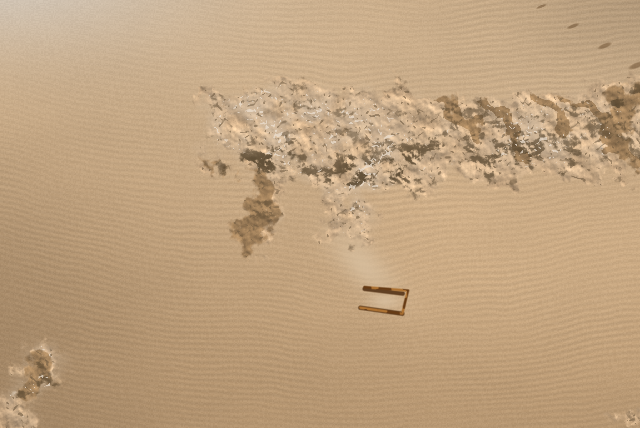
This texture is drawn by a WebGL 2 fragment shader. Its source:

```glsl
#version 300 es
precision highp float;
uniform vec2 u_resolution;
out vec4 fragColor;

float hash(vec2 p) {
  return fract(sin(dot(p, vec2(127.1, 311.7))) * 43758.5);
}

float noise(vec2 p) {
  vec2 i = floor(p), f = fract(p);
  f = f * f * (3.0 - 2.0 * f);
  return mix(mix(hash(i), hash(i + vec2(1, 0)), f.x),
             mix(hash(i + vec2(0, 1)), hash(i + 1.0), f.x), f.y);
}

float fbm(vec2 p) {
  float sum = 0.0, amp = 0.5;
  for (int i = 0; i < 5; i++) {
    sum += amp * noise(p);
    p = mat2(1.6, 1.2, -1.2, 1.6) * p + 7.3;
    amp *= 0.5;
  }
  return sum;
}

float segment(vec2 p, vec2 a, vec2 b) {
  vec2 d = b - a;
  return length(p - a - d * clamp(dot(p - a, d) / dot(d, d), 0.0, 1.0));
}

// Soft elliptical falloff
float blob(vec2 p, float x, float y, float w, float h) {
  vec2 d = (p - vec2(x, y)) / vec2(w, h);
  return exp(-dot(d, d));
}

// Irregular chips whose number grows with density
float chips(vec2 p, float scale, float density) {
  float n = noise(mat2(0.8, 0.6, -0.6, 0.8) * p * scale + 2.0 * noise(p * scale * 0.4));
  return smoothstep(0.0, 0.14, n - 1.0 + 0.5 * density);
}

// Signed distance to the stony ground
float stonyGround(vec2 p) {
  float d = segment(p, vec2(0.57, 0.72), vec2(0.79, 0.68)) - 0.085;
  d = min(d, segment(p, vec2(0.78, 0.67), vec2(1.17, 0.67)) - 0.108);
  d = min(d, segment(p, vec2(1.17, 0.68), vec2(1.52, 0.705)) - 0.1);
  d = min(d, segment(p, vec2(0.63, 0.63), vec2(0.605, 0.43)) - 0.03 - 0.17 * max(p.y - 0.4, 0.0));
  d = min(d, segment(p, vec2(0.8, 0.6), vec2(0.82, 0.48)) - 0.045);
  d = min(d, segment(p, vec2(0.115, 0.17), vec2(0.02, 0.02)) - 0.042);
  d = min(d, length(p - vec2(0.485, 0.61)) - 0.026);
  return min(d, segment(p, vec2(1.43, 0.035), vec2(1.51, 0.015)) - 0.006);
}

void main() {
  vec2 p = gl_FragCoord.xy / u_resolution.y;
  float aa = 1.0 / u_resolution.y;

  // Broad sand tones
  vec3 col = mix(vec3(0.72, 0.595, 0.45), vec3(0.805, 0.69, 0.55), smoothstep(0.0, 0.9, p.y));
  col = mix(col, vec3(0.62, 0.51, 0.385), 0.8 * blob(p, -0.1, 0.1, 0.5, 0.5));
  col = mix(col, vec3(0.82, 0.69, 0.535), 0.75 * blob(p, 1.2, 0.43, 0.5, 0.22));
  col = mix(col, vec3(0.83, 0.79, 0.74), blob(p, -0.02, 1.08, 0.5, 0.19));
  col *= 1.0 - 0.14 * blob(p, 1.55, 1.0, 0.35, 0.2);
  col *= 0.97 + 0.06 * fbm(p * vec2(4, 7));

  // Wind ripples and fine grain
  float phase = p.y - 0.13 * (p.x - 0.85) * (p.x - 0.85) + 0.025 * noise(p * 5.0) + 0.006 * noise(p * 22.0);
  phase += 0.03 * blob(p, 0.88, 0.36, 0.12, 0.12);
  float calm = blob(p, 0.0, 1.0, 0.6, 0.25);
  col *= 1.0 + 0.025 * sin(phase * 450.0) * (0.5 + noise(p * 9.0)) * (1.0 - calm);
  col += 0.035 * (hash(floor(p * 342.0)) - 0.5);

  // Pale drift around the frame
  float drift = blob(p + vec2(0.7 * (p.y - 0.38), 0), 0.85, 0.38, 0.055, 0.075);
  col = mix(col, vec3(0.85, 0.755, 0.63), 0.75 * max(drift, blob(p, 0.9, 0.297, 0.04, 0.02)));

  // Stony patch with ragged borders
  vec2 rough = vec2(fbm(p * 15.0), fbm(p * 15.0 + 31.0)) - 0.48;
  vec2 q = p + 0.12 * rough;
  float ground = stonyGround(q);
  float stony = smoothstep(0.012, -0.012, ground + 0.1 * (fbm(p * 38.0) - 0.46));
  float relief = fbm(p * 32.0);
  float slope = fbm((p + vec2(0.003, 0.006)) * 32.0) - relief;
  vec3 soil = mix(vec3(0.74, 0.61, 0.47), vec3(0.82, 0.7, 0.56), relief * 1.2);
  col = mix(col, soil * (1.0 - 1.5 * slope), 0.85 * stony);

  // Pale shell litter
  float litter = blob(p, 0.64, 0.72, 0.19, 0.085) + 0.8 * blob(p, 1.29, 0.69, 0.22, 0.08);
  litter += 0.7 * blob(p, 0.85, 0.6, 0.15, 0.14) + 0.7 * blob(p, 0.07, 0.13, 0.1, 0.12);
  litter += 0.5 * blob(p, 0.66, 0.47, 0.04, 0.1);
  litter = min(litter, 1.0) * smoothstep(0.03, -0.02, ground) * smoothstep(0.25, 0.6, fbm(p * 20.0 + 9.0));
  col = mix(col, vec3(0.83, 0.755, 0.665), 0.65 * litter);

  // Damp brown hollows and slanted streaks
  float damp = blob(q, 0.595, 0.49, 0.055, 0.12) + 0.8 * blob(q, 0.49, 0.61, 0.04, 0.03);
  damp += 0.9 * blob(q, 0.09, 0.12, 0.05, 0.07) + 0.7 * blob(q, 1.46, 0.72, 0.06, 0.06);
  for (float k = 0.0; k < 6.0; k++) {
    vec2 c = vec2(1.08 + 0.074 * k, 0.73 - 0.08 * step(1.5, mod(k, 3.0)));
    float d = segment(q, c + vec2(-0.035, 0.04), c + vec2(0.03, -0.035));
    damp += 0.8 * smoothstep(0.016 + 0.015 * hash(vec2(k, 5)), 0.003, d);
  }
  float wet = smoothstep(0.42, 0.54, (0.3 + min(damp, 1.0)) * (0.15 + 1.2 * fbm(p * 24.0 + 4.0)));
  col = mix(col, vec3(0.59, 0.465, 0.32) * (1.0 - 1.3 * slope), 0.85 * wet * stony);

  // Dark crumbling ledges
  float ledge = blob(q, 0.6, 0.625, 0.1, 0.03) + blob(q, 0.88, 0.615, 0.15, 0.04);
  ledge += 0.7 * blob(q, 1.21, 0.64, 0.2, 0.06) + 0.8 * blob(q, 1.45, 0.74, 0.07, 0.03);
  ledge = min(ledge + 0.5 * blob(q, 0.08, 0.11, 0.05, 0.07), 1.0);
  float crust = smoothstep(0.55, 0.64, fbm(p * vec2(29, 38) + 12.0) + 0.11 * ledge);
  float shade = crust * smoothstep(-0.05, 0.06, slope + 0.05 * ledge) * stony;
  col = mix(col, vec3(0.34, 0.275, 0.185), shade * (0.4 + 0.5 * ledge));

  // Bright and dark chips
  col = mix(col, vec3(0.92, 0.87, 0.81), 0.75 * chips(p, 190.0, 0.85 * litter));
  col = mix(col, vec3(0.44, 0.36, 0.26), 0.6 * chips(p + 3.0, 130.0, 0.5 * stony));
  col = mix(col, vec3(0.38, 0.29, 0.2), 0.7 * chips(p + 7.0, 70.0, 0.06));

  // Line of footprints
  for (float k = 0.0; k < 4.0; k++) {
    vec2 d = (p - vec2(1.265 + 0.074 * k, 0.985 - 0.046 * k)) * mat2(0.93, 0.37, -0.37, 0.93);
    float dent = length(d / vec2(0.012 + 0.002 * k, 0.003 + 0.001 * k));
    col = mix(col, vec3(0.48, 0.37, 0.25), 0.65 * smoothstep(1.3, 0.6, dent));
  }

  // Half-buried frame: shadow, rails, slots
  vec2 nw = vec2(0.852, 0.329), ne = vec2(0.953, 0.321), se = vec2(0.94, 0.267), sw = vec2(0.842, 0.281);
  float rails = min(segment(p, nw, ne), min(segment(p, ne, se), segment(p, se, sw)));
  float under = min(segment(p, nw - vec2(0, 0.004), ne - vec2(0.012, 0.007)), segment(p, se, sw));
  col = mix(col, vec3(0.3, 0.17, 0.06), 0.85 * smoothstep(0.005 + aa, 0.005 - aa, under));
  vec3 wood = mix(vec3(0.4, 0.23, 0.08), vec3(0.68, 0.45, 0.2), smoothstep(0.4, 0.7, noise(p * 110.0)));
  col = mix(col, wood, smoothstep(0.003 + aa, 0.003 - aa, rails));
  fragColor = vec4(col, 1);
}
```
